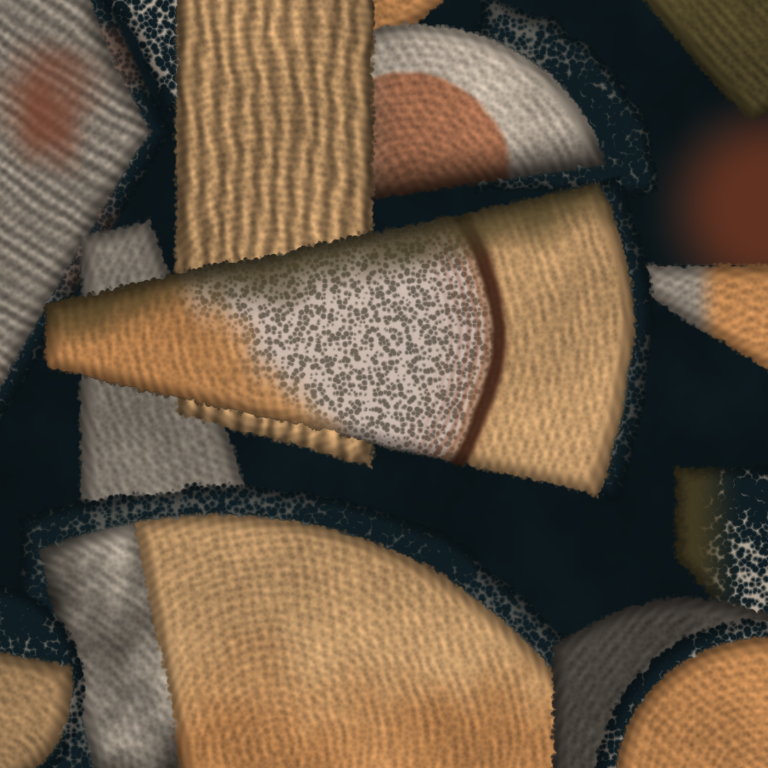
Write a WebGL 1 fragment shader that draws this texture.

```glsl
precision highp float;
// A stack of split firewood: sawn faces, rough bark, frost and dark gaps.
uniform vec2 u_resolution;
#define EDGE 0.003
#define RAGGED 0.01
#define RING_FREQ 540.0
#define SAW_FREQ 430.0
#define RING_DEPTH 0.05
#define SAW_DEPTH 0.06
#define GRIT_SCALE 135.0
#define GRIT_DEPTH 0.32

const vec3 GAP = vec3(0.045, 0.085, 0.1);
const vec3 MOSS = vec3(0.25, 0.22, 0.13);
const vec3 TAN = vec3(0.71, 0.56, 0.39);
const vec3 ORANGE = vec3(0.7, 0.49, 0.3);
const vec3 PALE = vec3(0.69, 0.64, 0.58);
const vec3 GREY = vec3(0.46, 0.43, 0.39);
const vec3 RUST = vec3(0.46, 0.24, 0.16);

vec2 p;
vec3 col;
float grit, warp;

float ramp(float a, float b, float x) { return smoothstep(a, b, x); }
vec2 dir(float a) { return vec2(cos(a), sin(a)); }

vec2 hash2(vec2 v) {
  vec3 q = fract(v.xyx * vec3(0.1031, 0.103, 0.0973));
  q += dot(q, q.yzx + 33.33);
  return fract((q.xx + q.yz) * q.zy);
}

// Cellular noise: distance to the nearest scattered point
float cells(vec2 v) {
  float nearest = 2.0;
  for (int i = 0; i < 9; i++) {
    vec2 o = vec2(mod(float(i), 3.0), floor(float(i) / 3.0)) - 1.0;
    nearest = min(nearest, length(o + hash2(floor(v) + o) - fract(v)));
  }
  return nearest;
}

// Layered sines
float waves(vec2 v) {
  float sum = 0.0, amp = 0.5;
  for (int i = 0; i < 5; i++) {
    v = mat2(0.8, 0.6, -0.6, 0.8) * v * 1.8 + 1.7;
    sum += amp * sin(v.x + 1.5 * sin(v.y));
    amp *= 0.6;
  }
  return sum;
}

// Signed distances: a straight split facing outward, and a round
float cut(float x, float y, float a) { return dot(p - vec2(x, y), dir(a)); }
float disc(vec2 c, float r) { return length(p - c) - r; }

// Sawn wood with growth rings about the pith and saw marks
vec3 face(vec2 pith, vec3 tint, float sawAngle) {
  float rings = sin((length(p - pith) + 0.005 * warp) * RING_FREQ);
  float saw = sin(dot(p, dir(sawAngle)) * SAW_FREQ + 2.5 * warp);
  return tint * (1.0 + RING_DEPTH * rings + SAW_DEPTH * saw
    + GRIT_DEPTH * (grit - 0.45) + 0.1 * warp);
}

vec3 bark(float light) {
  float flake = ramp(0.35, 0.85, grit + 0.25 * warp);
  return mix(GAP * 1.3, mix(GREY, PALE, light), flake * (0.55 + 0.45 * light));
}

// Adds a shape with a ragged, shaded border
void lay(float d, vec3 tint) {
  d += RAGGED * (grit - 0.45) + 0.003 * warp;
  col = mix(col, tint * mix(0.6, 1.0, ramp(0.0, 0.022, -d)), ramp(EDGE, -EDGE, d));
}

void backLogs() {
  col = mix(col, RUST * 0.8, ramp(0.12, 0.0, disc(vec2(1, 0.73), 0.05)) * step(0.655, p.y));
  lay(max(cut(0.96, 0.83, -1.0), cut(0.88, 0.95, -2.4)), face(vec2(1.5), MOSS * 1.15, 0.7));
  float d = max(max(p.y - 0.655, 0.84 - p.x), cut(0.9, 0.58, -2.15));
  lay(d, face(vec2(1, 0.5), mix(PALE * 0.8, ORANGE, ramp(0.9, 0.94, p.x)), 1.2));
  d = max(max(cut(0.93, 0.22, -2.4), 0.88 - p.x), p.y - 0.39);
  lay(d, mix(MOSS, bark(1.0), ramp(0.9, 0.97, p.x)));
}

void topLogs() {
  // Weathered log with a red stain
  float d = max(cut(0.16, 0.93, 0.43), cut(0.19, 0.8, -0.53));
  lay(d - 0.012, mix(bark(0.3), RUST, 0.3 * ramp(0.0, 0.7, warp)));
  float stain = ramp(0.09, 0.0, disc(vec2(0.055, 0.86), 0.03 * warp));
  vec3 wood = face(vec2(-0.5, 1.4), mix(PALE * 0.9, GREY, 0.5 + 0.5 * warp), 1.0);
  wood *= 0.9 + 0.16 * sin(dot(p, dir(1.0)) * SAW_FREQ * 0.8 + 2.0 * warp);
  lay(d + 0.012, mix(wood, RUST, 0.75 * stain));
  // Rough lump and orange log
  d = max(0.862 - p.y, max(cut(0.18, 0.93, -2.65), cut(0.345, 0.93, -0.38)));
  lay(d + 0.01 * warp, bark(1.0));
  lay(disc(vec2(0.456, 1.117), 0.17), face(vec2(0.45, 1.3), ORANGE, 1.2));
  // Half round with a red heart
  vec2 pith = vec2(0.547, 0.72);
  float base = cut(0.3125, 0.714, -1.42);
  d = disc(pith, 0.248);
  lay(max(max(d - 0.065, 0.62 - p.x), 0.75 - p.y) + 0.02 * warp, bark(0.25));
  wood = mix(GREY * 0.58, PALE, ramp(0.31, 0.56, p.x + 0.02 * warp));
  float heart = length((p - vec2(0.53, 0.79)) / vec2(0.135, 0.115)) + 0.05 * warp;
  vec3 red = mix(GREY * 0.8, vec3(0.6, 0.4, 0.29), ramp(0.4, 0.53, p.x));
  wood = mix(wood, red, ramp(1.04, 0.96, heart)) * mix(0.45, 1.0, ramp(0.0, 0.06, -base));
  lay(max(d, base), face(pith, wood, 0.6));
}

void wedge() {
  // Splinters
  vec2 pith = vec2(0.36, 0.564);
  lay(max(max(cut(0.16, 0.705, 1.8), 0.105 - p.x), cut(0.21, 0.67, 0.35)), face(pith, GREY, 0.3));
  vec3 wood = TAN * (0.85 + 0.2 * sin(p.x * 260.0 + 3.0 * warp));
  lay(max(max(cut(0.36, 0.425, -1.85), 0.23 - p.x), p.x - 0.485), face(pith, wood, 0.2));
  // Frosted face with a dark ring
  float r = length(p - pith) + 0.004 * warp, right = step(pith.x, p.x);
  float top = cut(0.078, 0.609, 1.785);
  float sides = max(max(top, cut(0.052, 0.525, -1.8)), 0.06 - p.x);
  lay(max(sides, r - 0.488), bark(0.15));
  wood = face(pith, mix(ORANGE, TAN, ramp(0.2, 0.6, p.x)), 0.25);
  float frost = ramp(0.03, -0.03, cut(0.31, 0.57, -2.43) + 0.02 * warp) * ramp(0.3, 0.25, r);
  vec3 rime = mix(GREY * 0.85, vec3(0.8, 0.74, 0.71), ramp(0.22, 0.58, grit));
  wood = mix(wood, rime, 0.9 * frost);
  float bands = (0.5 + 0.5 * sin(r * RING_FREQ)) * ramp(0.19, 0.28, r) * ramp(0.31, 0.29, r);
  wood = mix(wood, RUST, 0.5 * bands * right);
  wood = mix(wood, RUST * 0.45, 0.85 * ramp(0.016, 0.003, abs(r - 0.287)) * right);
  wood = mix(wood, MOSS, 0.8 * ramp(-0.075, -0.005, top + 0.02 * warp));
  lay(max(sides, r - 0.463), wood);
}

void lowerLogs() {
  // Large round with a grey split side
  float d = disc(vec2(0.28, -0.25), 0.58);
  lay(max(d - 0.042, 0.03 - p.x) + 0.008 * warp, bark(0.15));
  lay(max(d, cut(0.04, 0.33, -2.9)), face(vec2(0), GREY * (0.8 + 0.5 * warp), 0.95));
  vec3 wood = mix(ORANGE, TAN, ramp(0.0, 0.2, p.y + 0.06 * warp));
  lay(max(d, cut(0.19, 0.24, -2.95)), face(vec2(0.36, 0.03), wood, 0.2));
  // Corner rounds
  d = disc(vec2(-0.03, 0.1), 0.14);
  lay(d, bark(0.6));
  lay(max(d + 0.015, p.y - 0.15 + 0.2 * p.x), face(vec2(0), TAN * 0.8, 0.6));
  d = max(disc(vec2(0.9, -0.07), 0.29), 0.72 - p.x);
  lay(d, face(vec2(1, 0), GREY * 0.6, 2.4));
  d = disc(vec2(1, -0.03), 0.2);
  lay(d - 0.025, bark(0.8));
  lay(d, face(vec2(1, -0.03), ORANGE, 0.9));
}

void main() {
  p = gl_FragCoord.xy / u_resolution;
  warp = waves(p * 9.0);
  grit = 0.6 * cells(p * GRIT_SCALE) + 0.4 * cells(p * GRIT_SCALE * 0.45 + 7.0);
  col = GAP * (1.0 + 0.15 * warp);
  backLogs();
  topLogs();
  wedge();
  lowerLogs();
  gl_FragColor = vec4(clamp(col, 0.0, 1.0), 1.0);
}
```
